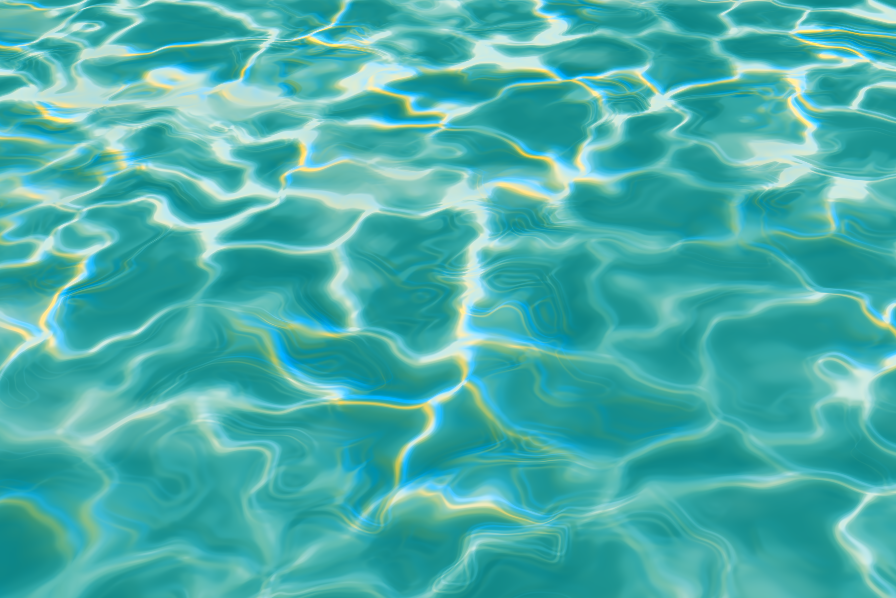
A WebGL 1 fragment shader for this texture:

```glsl
precision highp float;
// Sunlit turquoise pool water: a net of caustic light receding into the distance.
uniform vec2 u_resolution;

const vec3 DEEP = vec3(0.05, 0.52, 0.52);
const vec3 TEAL = vec3(0.11, 0.58, 0.57);
const vec3 AQUA = vec3(0.20, 0.66, 0.65);
const vec3 PALE = vec3(0.36, 0.74, 0.71);
const vec3 MILK = vec3(0.54, 0.81, 0.78);
const vec3 GLOW = vec3(0.80, 0.92, 0.89);
const vec3 SAGE = vec3(0.58, 0.76, 0.69);
const vec3 DISPERSION = vec3(0.24, 0.02, -0.22);

float hash(vec2 p) {
    p = fract(p * vec2(0.1031, 0.1137));
    p += dot(p, p.yx + 33.33);
    return fract((p.x + p.y) * p.x * 17.3);
}

vec2 hash2(vec2 p) {
    return vec2(hash(p + 3.7), hash(p + 71.3));
}

float noise(vec2 p) {
    vec2 i = floor(p), f = fract(p);
    f = f * f * f * (f * (f * 6.0 - 15.0) + 10.0);
    float low = mix(hash(i), hash(i + vec2(1.0, 0.0)), f.x);
    float high = mix(hash(i + vec2(0.0, 1.0)), hash(i + vec2(1.0, 1.0)), f.x);
    return mix(low, high, f.y);
}

float fbm(vec2 p) {
    float sum = 0.0, amp = 0.57;
    for (int i = 0; i < 3; i++) {
        sum += amp * noise(p);
        p = mat2(1.6, 1.2, -1.2, 1.6) * p + 19.1;
        amp *= 0.5;
    }
    return sum;
}

// Zero on the borders between scattered cells, growing inwards.
float cellEdge(vec2 p) {
    vec2 base = floor(p), f = fract(p);
    float nearest = 8.0, second = 8.0;
    for (int y = -1; y <= 1; y++) {
        for (int x = -1; x <= 1; x++) {
            vec2 cell = vec2(float(x), float(y));
            float d = length(cell + 0.08 + 0.84 * hash2(base + cell) - f);
            second = min(second, max(nearest, d));
            nearest = min(nearest, d);
        }
    }
    return second - nearest;
}

float bell(float x, float width) {
    return exp(-x * x / (width * width));
}

// Light focused on the pool by the ripples; blur widens the lines far away.
float caustics(vec2 p, float blur) {
    vec2 bend = vec2(fbm(p * 1.1), fbm(p * 1.1 + 47.0)) - 0.5;
    vec2 q = p + 1.4 * bend;
    float edge = cellEdge(q);
    float strength = smoothstep(0.25, 0.65, noise(p * 0.9 + 11.0));
    float width = mix(0.05, 0.14, pow(noise(p * 1.3 + 5.0), 2.0)) * blur;
    float net = bell(edge, width) * mix(0.3, 0.85, strength);
    float halo = 0.36 * (1.0 - smoothstep(0.0, 0.5, edge));

    // Folded filaments that loop inside some of the cells.
    float folds = fbm(q * vec2(1.2, 1.5) + 83.0) - 0.5;
    float busy = smoothstep(0.42, 0.68, fbm(p * 0.7 + 29.0));
    float loops = bell(folds, 0.022 * blur) * mix(0.12, 0.6, busy);
    float rings = bell(fract(folds * 9.0) - 0.5, 0.22) * 0.28 * busy;

    float wisps = 0.55 * (fbm(q * vec2(1.6, 2.6) + 61.0) - 0.5);
    return halo + net + loops + rings + wisps - 0.04;
}

vec3 waterColor(float light) {
    vec3 color = mix(DEEP, TEAL, smoothstep(-0.25, 0.05, light));
    color = mix(color, AQUA, smoothstep(0.02, 0.27, light));
    color = mix(color, PALE, smoothstep(0.25, 0.52, light));
    color = mix(color, MILK, smoothstep(0.50, 0.76, light));
    return mix(color, GLOW, smoothstep(0.74, 1.05, light));
}

void main() {
    vec2 uv = gl_FragCoord.xy / u_resolution;
    float aspect = u_resolution.x / u_resolution.y;

    // Tilted water plane: cells shrink and flatten towards the top.
    float depth = 1.0 / (2.0 - uv.y);
    vec2 plane = vec2((uv.x - 0.5) * aspect * 6.4, 17.0) * depth;
    plane.x += 7.0;
    float blur = mix(0.95, 1.5, uv.y);

    // Two shifted samples split the light into warm and cool fringes.
    vec2 shift = vec2(0.022, 0.03);
    float warm = caustics(plane + shift, blur);
    float cool = caustics(plane - shift, blur);

    // Milky patches where the surface reflects the sky.
    float patches = smoothstep(0.56, 0.78, fbm(plane * vec2(0.8, 1.1) + 137.0));
    float light = 0.5 * (warm + cool) + 0.4 * patches;
    vec3 color = waterColor(light);
    color = mix(color, SAGE, 0.3 * patches);

    float sparkle = smoothstep(0.58, 0.8, noise(plane * 1.2 + 211.0));
    color += DISPERSION * (warm - cool) * mix(0.35, 1.8, sparkle);
    gl_FragColor = vec4(clamp(color, 0.0, 1.0), 1.0);
}
```
